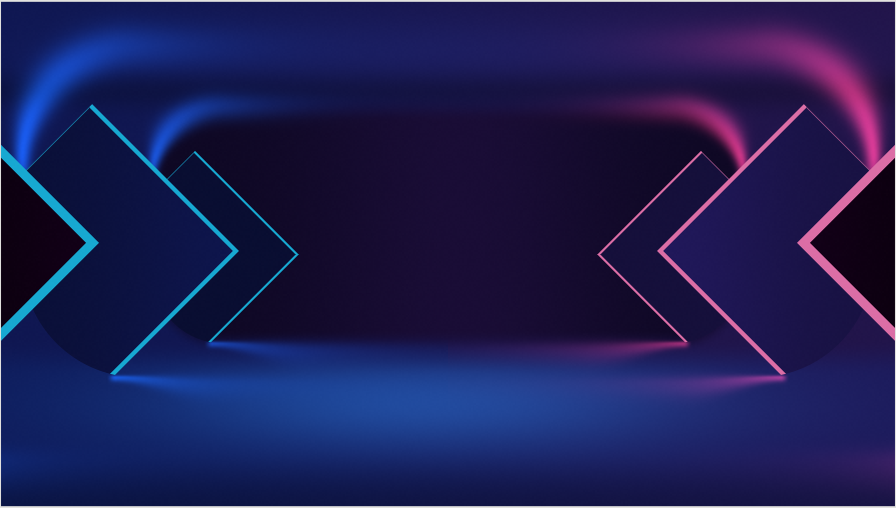
This background is drawn by a Shadertoy shader. Its source:

```glsl
// Dark neon stage: three mirrored pairs of chevron panels, blue on the left and pink on the right.

// Layers run from far to near; lengths are fractions of the canvas height.
const vec2 TIP[3] = vec2[3](vec2(0.294, -0.001), vec2(0.4115, 0.006), vec2(0.687, 0.022));
const float APEX_Y[3] = float[3](0.203, 0.295, 0.9);
const float FLOOR_Y[3] = float[3](-0.176, -0.243, -0.40);
const float CEIL_Y[3] = float[3](0.288, 0.410, 0.9);
const float HALF_WIDTH[3] = float[3](0.582, 0.838, 1.6);
const float CORNER[3] = float[3](0.14, 0.23, 0.2);
const float EDGE_WIDTH[3] = float[3](0.0042, 0.0085, 0.018);
const float THIN_EDGE = 0.0016;
const vec2 FRAME = vec2(0.002, 0.0035);

const vec3 CYAN = vec3(0.09, 0.66, 0.82);
const vec3 PINK = vec3(0.86, 0.43, 0.65);
const vec3 BLUE_GLOW = vec3(0.04, 0.27, 0.62);
const vec3 RED_GLOW = vec3(0.72, 0.15, 0.30);
const vec3 WALL_LEFT = vec3(0.06, 0.09, 0.32);
const vec3 WALL_RIGHT = vec3(0.13, 0.08, 0.29);
const vec3 BACK_WALL = vec3(0.055, 0.03, 0.14);
const vec3 BACK_LIGHT = vec3(0.045, 0.02, 0.07);
const vec3 FLOOR_LIGHT = vec3(0.05, 0.19, 0.27);
const vec3 PANEL_LEFT = vec3(0.05, 0.075, 0.27);
const vec3 PANEL_RIGHT = vec3(0.115, 0.085, 0.32);
const vec3 NEAR_PANEL = vec3(0.07, 0.0, 0.09);
const vec3 FRAME_COLOR = vec3(0.89, 0.89, 0.88);

float bell(float x) { return exp(-x * x); }

float hash(vec2 p) { return fract(sin(dot(p, vec2(12.9898, 78.233))) * 43758.5453); }

// Soft coverage of the side where d is positive
float cover(float d, float pixel) { return smoothstep(-0.6 * pixel, 0.6 * pixel, d); }

// Rounded cross-section of the room at one layer
float roomDistance(vec2 p, int i) {
    vec2 center = vec2(0.0, 0.5 * (CEIL_Y[i] + FLOOR_Y[i]));
    vec2 halfSize = vec2(HALF_WIDTH[i], 0.5 * (CEIL_Y[i] - FLOOR_Y[i]));
    vec2 q = abs(p - center) - halfSize + CORNER[i];
    return length(max(q, 0.0)) + min(max(q.x, q.y), 0.0) - CORNER[i];
}

// Light bent around the upper corners
float arcGlow(vec2 p, int i) {
    float d = roomDistance(p, i);
    float m = abs(p.x);
    float spread = mix(0.014, 0.042, smoothstep(0.15, CEIL_Y[i], p.y)) * (i == 0 ? 0.65 : 1.0);
    float along = pow(min(m / HALF_WIDTH[i], 1.0), 3.2);
    float profile = bell(d / (d > 0.0 ? spread : spread * 1.1));
    return profile * along * smoothstep(0.08, 0.20, p.y);
}

// Light spilling inward from the foot of a panel
float floorGlow(vec2 p, int i) {
    float foot = TIP[i].x + TIP[i].y - FLOOR_Y[i];
    float inward = foot - abs(p.x);
    float d = p.y - FLOOR_Y[i] + 0.012 * smoothstep(0.0, 0.2, inward);
    float spread = i == 2 ? 0.042 : mix(0.006, 0.022, smoothstep(0.0, 0.2, inward));
    float profile = bell(d / (d > 0.0 ? spread * 0.7 : spread * 1.3));
    return profile * exp(-max(inward, 0.0) / 0.15) * smoothstep(-0.012, 0.006, inward);
}

// Walls, ceiling and floor
vec3 room(vec2 p) {
    float side = smoothstep(-0.85, 0.85, p.x);
    vec3 color = mix(WALL_LEFT, WALL_RIGHT, side);
    color += vec3(0.015, 0.03, 0.07) * bell((p.y - 0.40) / 0.07) * bell(p.x / 0.65);
    color *= 1.0 - 0.2 * bell((p.y - 0.32) / 0.035);
    vec3 back = BACK_WALL + BACK_LIGHT * bell((p.x - 0.03) / 0.3);
    color = mix(color, back, smoothstep(0.022, -0.028, roomDistance(p, 0)));

    float onFloor = smoothstep(-0.165, -0.24, p.y);
    vec3 ground = mix(vec3(0.055, 0.105, 0.35), vec3(0.11, 0.10, 0.35), side);
    ground += FLOOR_LIGHT * bell((p.x + 0.04) / 0.55) * bell((p.y + 0.295) / 0.10);
    ground *= 1.0 - 0.25 * smoothstep(-0.38, -0.5, p.y);
    return mix(color, ground, onFloor);
}

void mainImage(out vec4 fragColor, in vec2 fragCoord) {
    float pixel = 1.0 / iResolution.y;
    vec2 p = (fragCoord - 0.5 * iResolution.xy) * pixel;
    float m = abs(p.x);
    bool isLeft = p.x < 0.0;
    vec3 neon = isLeft ? CYAN : PINK;
    vec3 glow = isLeft ? BLUE_GLOW : RED_GLOW;

    vec3 color = room(p);
    for (int i = 0; i < 3; i++)
        color += glow * (arcGlow(p, i) + 0.75 * floorGlow(p, i));

    // Panels and their lit edges, drawn far to near
    for (int i = 0; i < 3; i++) {
        float chevron = (m - TIP[i].x - abs(p.y - TIP[i].y)) * 0.7071;
        float apexSum = TIP[i].x - TIP[i].y + 2.0 * APEX_Y[i];
        float top = (apexSum - m - p.y) * 0.7071;
        float inside = min(min(chevron, top), -roomDistance(p, i));

        vec3 fill = isLeft ? PANEL_LEFT : PANEL_RIGHT;
        fill *= i == 0 ? 0.72 : 0.8 + 0.3 * bell((m - TIP[1].x) / 0.25);
        if (i == 2) fill = NEAR_PANEL * (0.7 + 0.3 * smoothstep(0.9, 0.7, m));
        float lit = 1.0 - cover(chevron - EDGE_WIDTH[i], pixel);
        float thin = 1.0 - cover(top - THIN_EDGE, pixel);
        fill = mix(fill, neon, max(lit, 0.7 * thin));
        color = mix(color, fill, cover(inside, pixel));
    }

    // Fine grain and pale frame
    color += (hash(floor(p * 290.0)) - 0.5) * 0.006;
    vec2 border = 0.5 * iResolution.xy * pixel - abs(p) - FRAME;
    color = mix(FRAME_COLOR, color, cover(min(border.x, border.y), pixel));
    fragColor = vec4(color, 1.0);
}
```
